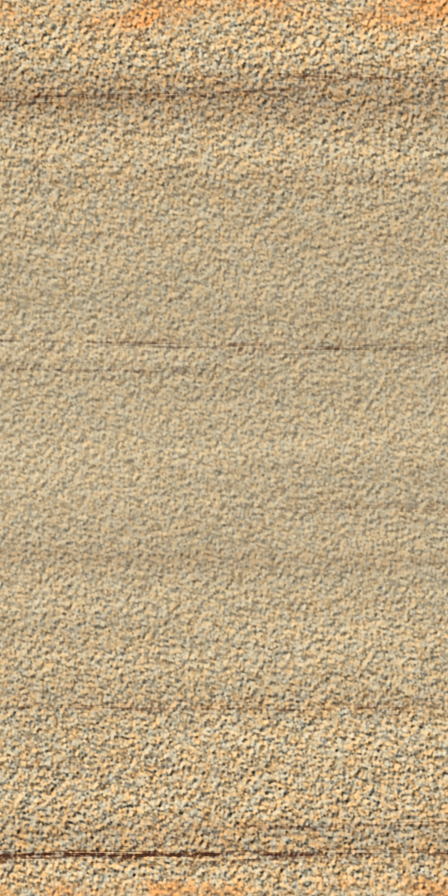
Write a Shadertoy shader that draws this texture.

```glsl
// Draws a weathered sandstone face: coarse grit, soft strata, broken seams and rusty ends.

const float GRAINS_ACROSS = 120.0;
const float CALM_CONTRAST = 0.68;
const float ROUGH_CONTRAST = 1.38;
const float HIGHLIGHT_ROLLOFF = 1.5;
const float RELIEF = 0.70;
const float GRIT = 0.46;
const float SEAM_WIDTH = 0.0016;
const float SEAM_SPREAD = 0.009;
const vec2 LIGHT_DIR = vec2(-0.55, 0.83);

const vec3 SAND = vec3(0.735, 0.664, 0.535);
const vec3 OCHRE = vec3(0.80, 0.685, 0.515);
const vec3 RUST = vec3(0.87, 0.61, 0.37);
const vec3 BROWN = vec3(0.61, 0.51, 0.39);
const vec3 SEAM_DARK = vec3(0.28, 0.15, 0.10);

// Each seam: height at mid width, tilt, side (-1 left, 0 even, 1 right), strength
const int SEAM_COUNT = 10;
const vec4 SEAMS[SEAM_COUNT] = vec4[](
    vec4(0.897, 0.007, -1.0, 0.80), vec4(0.915, -0.002, 1.0, 0.60),
    vec4(0.616, -0.003, -1.0, 0.45), vec4(0.612, -0.002, 1.0, 0.45),
    vec4(0.585, -0.002, -1.0, 0.28), vec4(0.434, -0.002, 1.0, 0.26),
    vec4(0.209, -0.002, 0.0, 0.85), vec4(0.146, 0.002, -1.0, 0.30),
    vec4(0.079, -0.001, 1.0, 0.60), vec4(0.047, -0.001, -0.25, 1.75));

vec2 hash22(vec2 p) {
    vec3 q = fract(p.xyx * vec3(0.1031, 0.1030, 0.0973));
    q += dot(q, q.yzx + 33.33);
    return fract((q.xx + q.yz) * q.zy);
}

float noise(vec2 p) {
    vec2 i = floor(p), f = fract(p);
    f = f * f * (3.0 - 2.0 * f);
    float low = mix(hash22(i).x, hash22(i + vec2(1, 0)).x, f.x);
    float high = mix(hash22(i + vec2(0, 1)).x, hash22(i + vec2(1, 1)).x, f.x);
    return mix(low, high, f.y);
}

float fbm(vec2 p) {
    float sum = 0.0, gain = 0.5;
    for (int i = 0; i < 4; i++) {
        sum += gain * noise(p);
        p = p * 2.03 + 17.7;
        gain *= 0.5;
    }
    return sum / 0.9375;
}

float band(float y, float centre, float width) {
    float d = (y - centre) / width;
    return exp(-d * d);
}

vec2 turn(vec2 p, float angle) {
    float c = cos(angle), s = sin(angle);
    return vec2(c * p.x - s * p.y, s * p.x + c * p.y);
}

// Irregular lumps; the turned layers hide the noise lattice
float lumps(vec2 p) {
    return 0.62 * noise(turn(p, 0.6) + 40.0) + 0.38 * noise(turn(p, 1.9) * 1.6 + 90.0);
}

// Slope of the lumps towards the light, plus fine grit
float surfaceTone(vec2 p) {
    vec2 shift = LIGHT_DIR * 0.42;
    float slope = lumps(p - shift) - lumps(p + shift);
    float grit = noise(turn(p, 0.35) * 1.6 + 13.0) - 0.5;
    return RELIEF * slope + GRIT * grit;
}

// Broken, hair-thin cracks gathered around each seam
float seamDarkness(vec2 uv) {
    float total = 0.0;
    float hairs = smoothstep(0.50, 0.80, noise(uv * vec2(11.0, 400.0)));
    float broken = smoothstep(0.25, 0.65, noise(uv * vec2(38.0, 260.0) + 5.0));
    float wobble = 0.003 * (noise(uv * vec2(6.0, 3.0)) - 0.5);
    for (int i = 0; i < SEAM_COUNT; i++) {
        vec4 s = SEAMS[i];
        float x = uv.x - 0.5;
        float centre = s.x - s.y * abs(s.z) * x * -2.0 + wobble;
        float reach = smoothstep(-0.15, 1.0, 0.5 + s.z * x * 1.8);
        float core = band(uv.y, centre, SEAM_WIDTH) * mix(broken, 1.0, 0.25);
        float spread = band(uv.y, centre, SEAM_SPREAD) * hairs;
        total += s.w * reach * (0.60 * core + 0.42 * spread);
    }
    return total;
}

void mainImage(out vec4 fragColor, in vec2 fragCoord) {
    vec2 uv = fragCoord / iResolution.xy;
    vec2 pos = uv * vec2(1.0, 2.0);
    float edge = smoothstep(0.12, 0.48, abs(uv.y - 0.54));
    float ends = smoothstep(0.950, 0.990, uv.y) + smoothstep(0.028, 0.005, uv.y);

    // Broad strata colour
    float strata = fbm(vec2(uv.x * 1.4, uv.y * 34.0));
    vec3 col = SAND * (1.0 + 0.16 * (strata - 0.5));
    col = mix(col, OCHRE, 0.55 * edge);
    float dusk = 0.58 * band(uv.y, 0.890, 0.032) + 0.36 * band(uv.y, 0.065, 0.025)
               + 0.18 * band(uv.y, 0.80, 0.012) + 0.16 * band(uv.y, 0.735, 0.010)
               + 0.28 * band(uv.y, 0.375, 0.012) + 0.20 * band(uv.y, 0.215, 0.015);
    col = mix(col, BROWN, dusk);

    // Rust patches at both ends
    float patches = smoothstep(0.30, 0.66, fbm(pos * vec2(8.0, 16.0) + 4.0));
    float spots = band(length((uv - vec2(0.98, 0.982)) * vec2(1.0, 4.0)), 0.0, 0.10)
                + band(length((uv - vec2(0.31, 0.975)) * vec2(1.0, 4.0)), 0.0, 0.05);
    col = mix(col, RUST, clamp(0.62 * ends * patches + 0.45 * spots, 0.0, 0.75));

    // Lit grit with soft highlights and warm or cool grains
    vec2 grid = pos * GRAINS_ACROSS;
    float tone = surfaceTone(grid);
    float contrast = mix(CALM_CONTRAST, ROUGH_CONTRAST, edge) * (1.0 - 0.2 * ends);
    float shade = contrast * tone + 0.025;
    shade /= 1.0 + HIGHLIGHT_ROLLOFF * max(shade, 0.0);
    col *= max(1.0 + shade, 0.25);
    float warmth = noise(turn(grid, 1.1) * 0.9 + 61.0) - 0.5;
    col *= 1.0 + warmth * mix(0.6, 1.4, edge) * vec3(0.11, -0.03, -0.22);

    // Seams leave bright grains exposed
    float seam = seamDarkness(uv) * clamp(1.0 - 1.6 * tone, 0.4, 1.4);
    col = mix(col, SEAM_DARK, clamp(seam, 0.0, 0.88));
    fragColor = vec4(clamp(col, 0.0, 1.0), 1.0);
}
```
